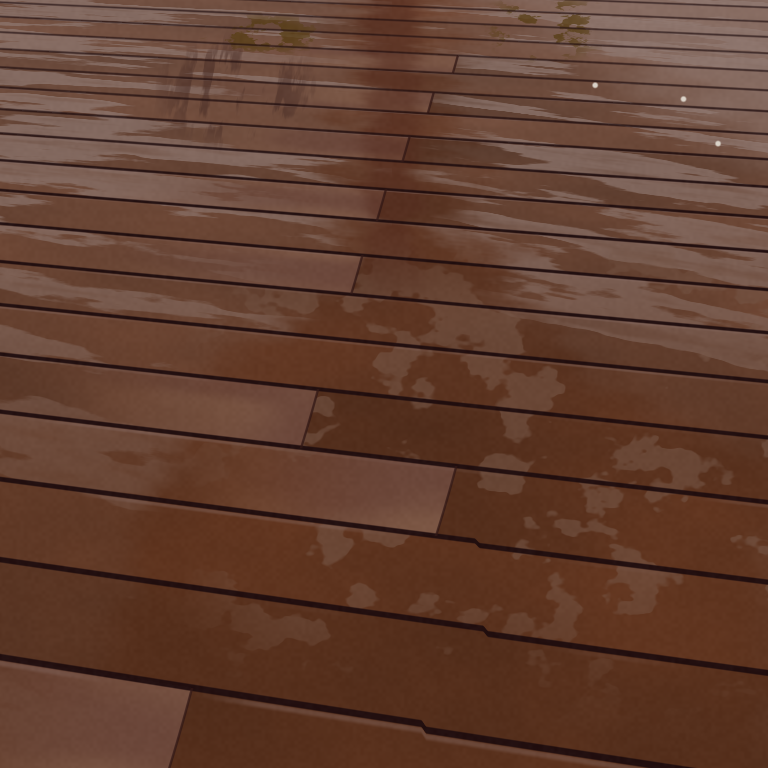
Reproduce this texture procedurally as a three.js fragment shader.

```glsl
// Wet brown deck boards receding in perspective, with ragged sky reflections.
varying vec2 vUv;

float hash(vec2 p) {
  return fract(sin(dot(p, vec2(127.1, 311.7))) * 43758.55);
}

float noise(vec2 p) {
  vec2 i = floor(p), f = fract(p);
  f = f * f * (3.0 - 2.0 * f);
  return mix(mix(hash(i), hash(i + vec2(1.0, 0.0)), f.x),
             mix(hash(i + vec2(0.0, 1.0)), hash(i + 1.0), f.x), f.y);
}

float fbm(vec2 p) {
  float sum = 0.0, amp = 0.53;
  for (int i = 0; i < 4; i++) {
    sum += amp * noise(p);
    p = p * 2.1 + 17.3;
    amp *= 0.5;
  }
  return sum;
}

// Horizontal place of the butt joint in a row; 9 means none.
float jointPlace(float row) {
  if (row < -0.5) return 0.23;
  if (row > 1.5 && row < 2.5) return 0.582;
  if (row > 2.5 && row < 3.5) return 0.404;
  if (row > 5.5 && row < 15.0 && mod(row, 2.0) < 0.5) return 0.465 + 0.016 * (row - 6.0);
  return 9.0;
}

void main() {
  float x = vUv.x, down = 1.0 - vUv.y;

  // Perspective board coordinate: whole numbers are seams, counted upward
  float depth = down + 0.471 + 0.031 * x;
  float scale = 12.536 + 2.156 * x;
  float board = scale / depth - 9.45 - 0.26 * x;
  float height = depth * depth / scale;
  float kink = 0.6 + 0.05 * sin(floor(board + 0.5) * 2.0 - 1.3);
  board += 0.05 * smoothstep(kink - 0.004, kink + 0.004, x) * (1.0 - step(2.5, board));
  float row = floor(board), f = fract(board);
  float near = smoothstep(0.15, 0.75, down);

  // Unlit wedge that widens toward the viewer
  float ragged = (fbm(vec2(x * 14.0, board * 2.0)) - 0.5) * 0.16;
  float rightEdge = 0.05 + 0.07 * smoothstep(0.2, 0.4, down) + 0.36 * smoothstep(0.38, 0.66, down);
  float leftEdge = 0.02 + 0.32 * smoothstep(0.15, 0.85, down);
  float side = x - 0.51;
  float outside = side > 0.0 ? side - rightEdge : -side - leftEdge;
  float lit = smoothstep(-0.03, 0.09, outside + ragged);

  // Stained wood with broad haze toward the far end
  vec3 col = mix(vec3(0.385, 0.225, 0.15), vec3(0.355, 0.195, 0.115), near);
  col = mix(col, vec3(0.43, 0.30, 0.24), lit * (0.65 - 0.4 * near));
  col = mix(col, vec3(0.46, 0.34, 0.29), 0.5 * (1.0 - smoothstep(0.0, 0.3, down)) * (0.4 + 0.6 * lit));
  col *= 0.95 + 0.1 * hash(vec2(row, 3.0));
  col *= 0.9 + 0.2 * fbm(vec2(x * 5.0, board * 0.8));

  // Boards left of a joint are paler, those right of it darker
  float joint = jointPlace(row) + (f - 0.5) * height * 0.28;
  float toJoint = x - joint;
  float hasJoint = step(joint, 2.0);
  float onLeft = hasJoint * (1.0 - smoothstep(-0.001, 0.001, toJoint));
  float sheen = onLeft * smoothstep(-0.4, -0.02, toJoint);
  vec3 paleBoard = mix(vec3(0.43, 0.29, 0.245), vec3(0.50, 0.36, 0.29), smoothstep(0.3, 0.9, noise(vec2(x * 7.0, f * 2.0 + row))));
  col = mix(col, paleBoard, sheen * 0.85);
  col *= 1.0 - 0.1 * hasJoint * (1.0 - onLeft) * (1.0 - smoothstep(0.0, 0.35, toJoint));

  // Long ragged streaks of reflected sky
  float slant = side > 0.0 ? 2.0 : 0.7;
  vec2 along = vec2(x * 3.2 + 0.35 * row, (board + slant * side) * 1.55);
  float streak = fbm(along) + 0.12 * (fbm(vec2(x * 30.0, board * 7.0)) - 0.5);
  streak = smoothstep(0.535, 0.585, streak) * (1.0 - smoothstep(0.62, 0.8, streak) * 0.4);
  vec3 sky = mix(vec3(0.55, 0.46, 0.43), vec3(0.44, 0.31, 0.25), near);
  col = mix(col, sky, streak * lit * (0.75 - 0.25 * near) * (1.0 - sheen));

  // Bright sky in the far right corner
  float corner = smoothstep(0.62, 0.85, x - down * 1.6 + 0.12 * fbm(vec2(x * 12.0, board)));
  col = mix(col, vec3(0.57, 0.48, 0.45), 0.65 * corner);

  // Small broken smudges on the dark boards
  vec2 patch2 = vec2(x * 15.0 + down * 5.0, down * 21.0 - x * 3.0);
  float smudge = smoothstep(0.61, 0.66, fbm(patch2)) * smoothstep(0.26, 0.42, down);
  smudge *= (1.0 - smoothstep(0.72, 0.98, down)) * smoothstep(0.2, 0.4, x) * (1.0 - sheen);
  col = mix(col, vec3(0.46, 0.34, 0.28), 0.55 * smudge);

  // Dark reflected trunk and twigs, with olive leaves at the far end
  float trunk = (1.0 - smoothstep(0.015, 0.05, abs(side) + ragged * 0.3)) * (1.0 - smoothstep(0.3, 0.42, down));
  col = mix(col, vec3(0.33, 0.17, 0.12), 0.5 * trunk);
  float twigs = smoothstep(0.55, 0.68, fbm(vec2(x * 65.0 + down * 12.0, down * 16.0)));
  twigs *= 1.0 - smoothstep(0.04, 0.09, length(vec2((x - 0.31) * 0.7, down - 0.12)));
  col = mix(col, vec3(0.30, 0.19, 0.16), 0.6 * twigs);
  float leaves = smoothstep(0.55, 0.63, fbm(vec2(x * 45.0, down * 80.0)));
  float bough = min(length(vec2(x - 0.71, (down - 0.035) * 1.8)), length(vec2(x - 0.345, (down - 0.045) * 3.0)));
  col = mix(col, vec3(0.34, 0.24, 0.08), 0.75 * leaves * (1.0 - smoothstep(0.04, 0.1, bough)));

  // Seams with a pale lower rim, and thin joints
  float seamGap = min(f, 1.0 - f) * height;
  float rim = smoothstep(0.9, 0.94, f) * (1.0 - smoothstep(0.95, 0.98, f));
  col = mix(col, vec3(0.52, 0.41, 0.38), rim * 0.4 * smoothstep(0.3, 0.8, noise(vec2(x * 5.0, row * 3.1))));
  float halfWidth = 0.0003 + 0.025 * height;
  float seam = 1.0 - smoothstep(halfWidth - 0.0008, halfWidth + 0.0016, seamGap);
  col = mix(col, vec3(0.12, 0.05, 0.055), seam * mix(0.65, 0.95, smoothstep(0.05, 0.3, down)));
  col = mix(col, vec3(0.19, 0.09, 0.08), 0.75 * (1.0 - smoothstep(0.0006, 0.0025, abs(toJoint))));

  // Glinting drops
  for (int i = 0; i < 3; i++) {
    float k = float(i);
    vec2 drop = vec2(0.775 + 0.15 * k - 0.035 * k * k, 0.111 - 0.002 * k + 0.02 * k * k);
    col = mix(col, vec3(0.85, 0.82, 0.78), 1.0 - smoothstep(0.002, 0.005, length(vec2(x, down) - drop)));
  }

  col += 0.018 * (noise(vUv * 210.0) - 0.5);
  gl_FragColor = vec4(col, 1.0);
}
```
